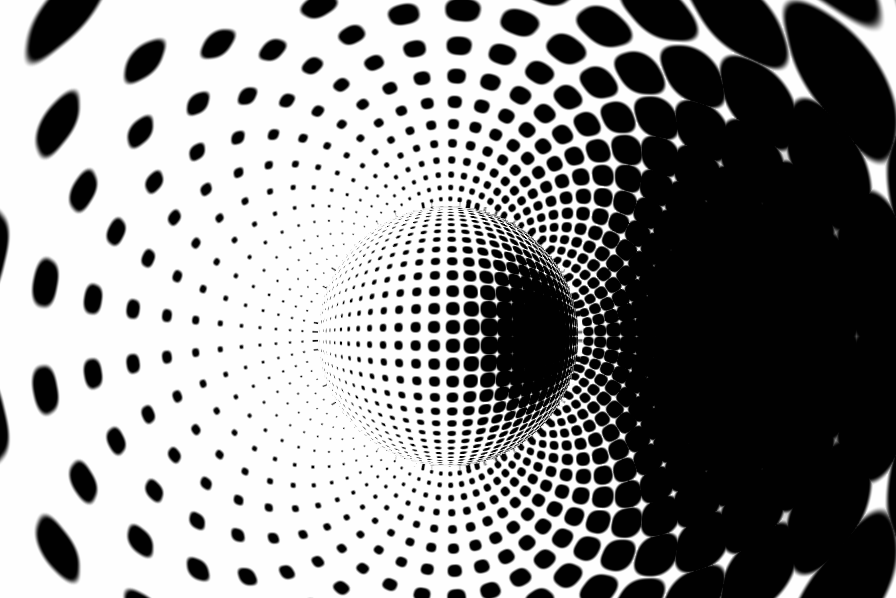
Reproduce this background procedurally as a WebGL 2 fragment shader.

```glsl
#version 300 es
precision highp float;
// A halftone dot grid seen through a round lens: inside the rim the grid
// bulges, outside it is turned inside out and grows towards the borders.
// Dot size follows a slope to the right plus a dark spot, so it shows twice.

#define CENTER vec2(0.0, -0.0625)   // lens centre, in canvas heights
#define RIM 0.2246                  // lens radius
#define BULGE 7.1                   // grid cells per unit inside the lens
#define OUTER vec2(12.29, 11.13)    // scale and offset of the outer grid
#define GRID_SHIFT vec2(0.24, 0.5)  // place of one dot in the grid
#define SPOT vec2(6.9, 0.0)         // dark spot, in grid cells
#define SPOT_SPREAD 26.0
#define DOT_POWER 2.5               // 2 is round, higher is squarer
#define SOFTNESS 0.025

uniform vec2 u_resolution;
out vec4 fragColor;

// Radius on the screen to radius on the grid, continuous at the rim.
float lensRadius(float r) {
    float outside = OUTER.x / sqrt(max(r, RIM)) - OUTER.y;
    float inside = BULGE * atanh(min(r / RIM, 0.999));
    return r < RIM ? min(inside, outside) : outside;
}

float darkSpot(vec2 grid) {
    vec2 d = grid - SPOT;
    return exp(-dot(d, d) / SPOT_SPREAD);
}

// Dot diameter as a share of the cell; above 1 the dots merge.
float dotSize(vec2 grid, float spot) {
    float slope = 0.043 * clamp(grid.x, -10.0, 5.4);
    return max(0.6 + slope - 0.013 * abs(grid.y) + 0.8 * spot, 0.1);
}

void main() {
    vec2 p = (gl_FragCoord.xy - 0.5 * u_resolution) / u_resolution.y - CENTER;
    float r = max(length(p), 1e-4);
    vec2 grid = p / r * lensRadius(r);

    float spot = darkSpot(grid);
    float size = dotSize(grid, spot);

    // Rounded dots, repeated in every cell
    vec2 cell = abs(fract(grid - GRID_SHIFT + 0.5) - 0.5);
    vec2 powered = pow(max(cell, 1e-4), vec2(DOT_POWER));
    float dist = pow(powered.x + powered.y, 1.0 / DOT_POWER) - 0.5 * size;
    float edge = 0.7 * fwidth(dist) + SOFTNESS;
    float ink = 1.0 - smoothstep(-edge, edge, dist);

    // Mean tone where the cells become too fine to resolve
    vec2 footprint = fwidth(grid);
    float coverage = clamp(0.85 * size * size, 0.0, 1.0);
    float fine = smoothstep(0.5, 1.0, max(footprint.x, footprint.y));
    ink = mix(ink, coverage, fine);

    // Paper dims to grey around the dark spot
    float paper = 0.995 - 0.8 * smoothstep(0.5, 0.8, spot);
    fragColor = vec4(vec3(mix(paper, 0.005, ink)), 1.0);
}
```
